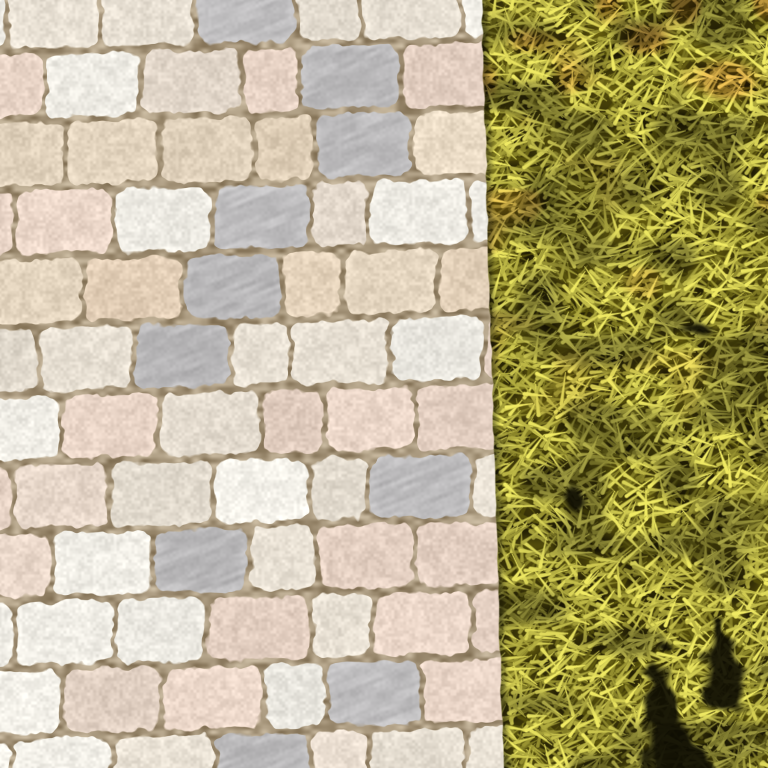
This texture is drawn by a three.js fragment shader. Its source:

```glsl
// Sunlit cobblestone paving in tilted courses beside a lawn of tangled grass blades.
#define COURSE 0.0892
#define FIRST_COURSE 0.0677
#define TILT 0.0255
#define STONE_WIDTH 0.1276
#define SOFT 0.0014
#define BLADE_CELL 0.023
#define BLADE_LAYERS 8
#define CREAM vec3(0.90, 0.87, 0.82)
#define PINK vec3(0.90, 0.82, 0.765)
#define SAND vec3(0.88, 0.80, 0.69)
#define SLATE vec3(0.735, 0.73, 0.735)
#define LIME vec3(0.87, 0.85, 0.36)

varying vec2 vUv;

float hash(vec2 p) {
  vec3 q = fract(p.xyx * 0.1031);
  q += dot(q, q.yzx + 33.33);
  return fract((q.x + q.y) * q.z);
}

float noise(vec2 p) {
  vec2 i = floor(p), f = fract(p);
  f = f * f * (3.0 - 2.0 * f);
  vec2 e = vec2(1.0, 0.0);
  return mix(mix(hash(i), hash(i + e), f.x),
             mix(hash(i + e.yx), hash(i + e.xx), f.x), f.y);
}

// Picks one of twelve course values.
float byRow(vec4 a, vec4 b, vec4 c, float row) {
  vec4 n = vec4(0.0, 1.0, 2.0, 3.0) - row;
  return dot(a, step(abs(n), vec4(0.5))) + dot(b, step(abs(n + 4.0), vec4(0.5)))
       + dot(c, step(abs(n + 8.0), vec4(0.5)));
}

float roundBox(vec2 p, vec2 extent, float radius) {
  vec2 q = abs(p) - extent + radius;
  return length(max(q, 0.0)) + min(max(q.x, q.y), 0.0) - radius;
}

// Vertical joint k; every course has one narrow stone before joint 4.
float joint(float k, float row, float shift) {
  float jitter = (hash(vec2(k + 7.0, row + 3.0)) - 0.5) * 0.012;
  return 0.0104 + STONE_WIDTH * k - 0.047 * step(3.5, k) - shift + jitter;
}

vec3 paving(vec2 uv) {
  vec2 wobble = vec2(noise(uv * 60.0), noise(uv * 60.0 + 41.0)) - 0.5;
  wobble += 0.5 * (vec2(noise(uv * 150.0), noise(uv * 150.0 + 17.0)) - 0.5);
  vec2 p = uv + wobble * 0.0075;
  float depth = (1.0 - p.y + TILT * p.x - FIRST_COURSE) / COURSE + 1.0;
  float row = floor(depth);
  float v = (fract(depth) - 0.5) * COURSE;
  float shift = byRow(vec4(0.005, 0.083, 0.059, -0.007), vec4(0.029, 0.094, 0.055, -0.009),
                      vec4(0.065, -0.008, 0.052, -0.010), row);
  float slateStone = byRow(vec4(2.0, 4.0, 4.0, 2.0), vec4(2.0, 2.0, 9.0, 4.0),
                           vec4(2.0, 9.0, 4.0, 2.0), row);
  float dist = 1.0, stone = 0.0;
  for (int i = -1; i < 7; i++) {
    float k = float(i);
    float a = joint(k, row, shift), b = joint(k + 1.0, row, shift);
    vec2 extent = 0.5 * vec2(b - a, COURSE) - vec2(0.0032, 0.0042);
    float d = roundBox(vec2(p.x - 0.5 * (a + b), v), extent, 0.014);
    if (d < dist) { dist = d; stone = k; }
  }

  // Stone tone
  vec2 id = vec2(stone + 5.0, row + 11.0);
  float pick = hash(id), slate = step(abs(stone - slateStone), 0.5);
  vec3 tone = mix(CREAM, PINK, smoothstep(0.35, 0.65, pick));
  tone = mix(tone, vec3(0.93, 0.92, 0.89), step(0.72, hash(id + 23.0)));
  tone = mix(tone, SAND, 0.7 * step(abs(abs(row - 3.0) - 1.0), 0.1));
  tone = mix(tone, SLATE, slate) + (hash(id + 51.0) - 0.5) * 0.05;

  // Surface grain, slate streaks and worn rim
  float grain = (noise(uv * 260.0) - 0.5) * 0.09 + (noise(uv * 95.0) - 0.5) * 0.07;
  vec2 streak = vec2(uv.x + 0.4 * uv.y, uv.y - 0.4 * uv.x) * vec2(28.0, 170.0);
  grain = mix(grain, grain * 0.4 + (noise(streak) - 0.5) * 0.10, slate);
  tone += grain + 0.025 * smoothstep(-0.012, -0.003, dist);

  vec3 mortar = mix(vec3(0.50, 0.43, 0.32), vec3(0.80, 0.74, 0.64), noise(uv * vec2(90.0, 150.0)));
  return mix(tone, mortar, smoothstep(-SOFT, SOFT, dist));
}

// Distance to a segment whose radius runs from r0 to r1.
float taper(vec2 p, vec2 a, vec2 b, float r0, float r1) {
  vec2 ab = b - a;
  float t = clamp(dot(p - a, ab) / dot(ab, ab), 0.0, 1.0);
  return length(p - a - ab * t) - mix(r0, r1, t);
}

vec3 lawn(vec2 uv) {
  vec3 color = mix(vec3(0.10, 0.085, 0.01), vec3(0.36, 0.33, 0.05), noise(uv * 45.0));
  for (int layer = 0; layer < BLADE_LAYERS; layer++) {
    float height = float(layer) / float(BLADE_LAYERS - 1);
    vec2 p = uv / BLADE_CELL + float(layer) * vec2(13.37, 7.71);
    for (int n = 0; n < 9; n++) {
      vec2 cell = floor(p) + vec2(mod(float(n), 3.0), floor(float(n) / 3.0)) - 1.0;
      float r = hash(cell), s = hash(cell + 61.0);
      float angle = mix(-0.9, 1.2, r) + step(0.82, s) * 1.3;
      vec2 along = vec2(cos(angle), sin(angle)) * mix(0.45, 0.9, s);
      vec2 root = cell + vec2(hash(cell + 19.0), hash(cell + 37.0));
      float d = taper(p, root - along, root + along, 0.11, 0.02) * BLADE_CELL;
      float light = clamp(height * 0.85 + (hash(cell + 83.0) - 0.4) * 0.6, 0.0, 1.0);
      vec3 blade = mix(vec3(0.30, 0.28, 0.035), LIME, light);
      color = mix(color, blade, 1.0 - smoothstep(-SOFT, SOFT, d));
    }
  }
  // Dry tufts, hollows and cast shadows
  float dry = smoothstep(0.62, 0.85, noise(uv * 19.0 + 5.0)) * smoothstep(0.3, 1.0, uv.y);
  color = mix(color, color * vec3(1.0, 0.82, 0.85), dry);
  color *= mix(0.72, 1.08, smoothstep(0.15, 0.6, noise(uv * vec2(17.0, 24.0))));
  vec2 q = uv + (vec2(noise(uv * 55.0), noise(uv * 55.0 + 9.0)) - 0.5) * 0.022;
  float shade = taper(q, vec2(0.85, 0.125), vec2(0.882, -0.02), 0.008, 0.043);
  shade = min(shade, taper(q, vec2(0.932, 0.195), vec2(0.942, 0.10), 0.006, 0.026));
  shade = min(shade, length(q - vec2(0.742, 0.353)) - 0.012);
  shade = min(shade, length(q - vec2(0.862, 0.162)) - 0.008);
  shade = min(shade, length((q - vec2(0.91, 0.57)) * vec2(0.5, 1.0)) - 0.009);
  return mix(vec3(0.055, 0.05, 0.01), color, smoothstep(-0.006, 0.008, shade) * 0.92 + 0.08);
}

void main() {
  float edge = 0.627 + 0.028 * (1.0 - vUv.y) + (noise(vec2(vUv.y * 70.0, 2.0)) - 0.5) * 0.003;
  float side = vUv.x - edge;
  vec3 grass = lawn(vUv) * mix(0.6, 1.0, smoothstep(0.0, 0.012, side));
  vec3 color = mix(paving(vUv), grass, smoothstep(-SOFT, SOFT, side));
  gl_FragColor = vec4(clamp(color, 0.0, 1.0), 1.0);
}
```
